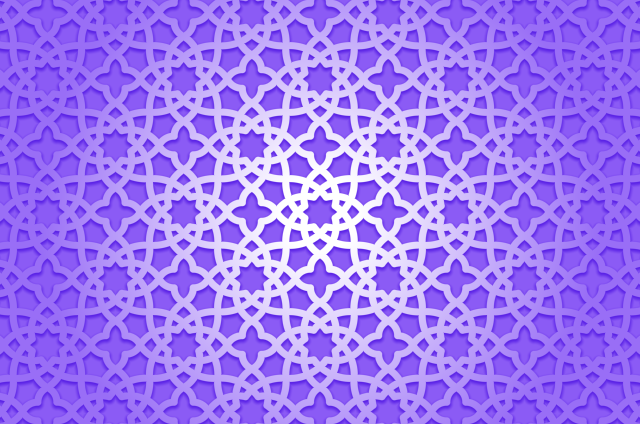
Reproduce this pattern procedurally as a WebGL 1 fragment shader.

```glsl
precision highp float;
// Interlaced lattice of eight-pointed rosettes and four-petalled crosses, cut out
// over a violet ground. The plane is folded into one triangle (star, cross, midpoint),
// where a few circular arcs give the distance to the strap centre lines.

uniform vec2 u_resolution;

const vec2 HALF_REPEATS = vec2(9.39, 6.375); // star-to-cross steps across and down
const float STRAP_HALF = 0.053;
const float NOTCH_RADIUS = 0.24;
const float AXIS_TIP = 0.64;
const float DIAGONAL_TIP = 0.7071;
const float CROSS_CORNER = 0.14;
const vec3 GROUND = vec3(0.545, 0.355, 0.96);
const vec3 SHADE = vec3(0.35, 0.13, 0.90);

float cross2(vec2 a, vec2 b) {
  return a.x * b.y - a.y * b.x;
}

// Distance to the clockwise arc from a to b; bend is the angle between
// its chord and its end tangents
float arcDistance(vec2 p, vec2 a, vec2 b, float bend) {
  vec2 halfChord = 0.5 * (b - a);
  vec2 rightSide = vec2(halfChord.y, -halfChord.x);
  vec2 centre = a + halfChord + rightSide / tan(bend);
  vec2 v = p - centre;
  bool inside = cross2(a - centre, v) <= 0.0 && cross2(v, b - centre) <= 0.0;
  float ends = min(length(p - a), length(p - b));
  return inside ? abs(length(v) - length(a - centre)) : ends;
}

// Arc from an outer tip on +y round to a star notch
float rosetteArc(vec2 p, float tipRadius, float bend) {
  vec2 notch = NOTCH_RADIUS * vec2(0.9239, 0.3827);
  return arcDistance(p, vec2(0.0, tipRadius), notch, bend);
}

// One side of a petal, with the cross at the origin
float petalDistance(vec2 p) {
  return arcDistance(p, vec2(CROSS_CORNER), vec2(1.0 - AXIS_TIP, 0.0), 0.58);
}

// Fold into the triangle star (0,0), cross (1,0), midpoint (0.5,0.5)
vec2 foldToTriangle(vec2 p) {
  p = abs(mod(p + 1.0, 2.0) - 1.0);
  if (p.x + p.y > 1.0) p = 1.0 - p;
  return p.x < p.y ? p.yx : p;
}

// Turn the diagonal direction onto +y
vec2 diagonalFrame(vec2 p) {
  return vec2(p.x - p.y, p.x + p.y) * 0.7071;
}

float latticeDistance(vec2 point) {
  vec2 p = foldToTriangle(point);
  vec2 diagonal = diagonalFrame(p);
  vec2 mirrored = diagonalFrame(vec2(p.x, -p.y));
  float d = min(rosetteArc(p, AXIS_TIP, 0.63), rosetteArc(p.yx, AXIS_TIP, 0.63));
  d = min(d, rosetteArc(diagonal, DIAGONAL_TIP, 0.52));
  d = min(d, rosetteArc(mirrored, DIAGONAL_TIP, 0.52));
  return min(d, petalDistance(vec2(1.0 - p.x, p.y)));
}

// White in the middle, fading towards the ground colour outside
vec3 strapColour(float radius) {
  float fade = clamp((radius - 0.09) / 0.65, 0.0, 0.88);
  return mix(vec3(1.0), GROUND, fade);
}

void main() {
  vec2 centred = gl_FragCoord.xy / u_resolution - 0.5;
  vec2 p = centred * HALF_REPEATS;
  float pixel = HALF_REPEATS.x / u_resolution.x;

  // Soft shadow falling below the straps
  float shadowDistance = latticeDistance(p + vec2(0.0, 0.03));
  float shadow = 1.0 - smoothstep(STRAP_HALF - 0.03, STRAP_HALF + 0.06, shadowDistance);
  vec3 colour = mix(GROUND, SHADE, shadow);

  // Straps with smoothed edges
  float edge = latticeDistance(p) - STRAP_HALF;
  float strap = 1.0 - smoothstep(-0.75 * pixel, 0.75 * pixel, edge);
  float radius = length(centred * vec2(u_resolution.x / u_resolution.y, 1.0));
  gl_FragColor = vec4(mix(colour, strapColour(radius), strap), 1.0);
}
```
